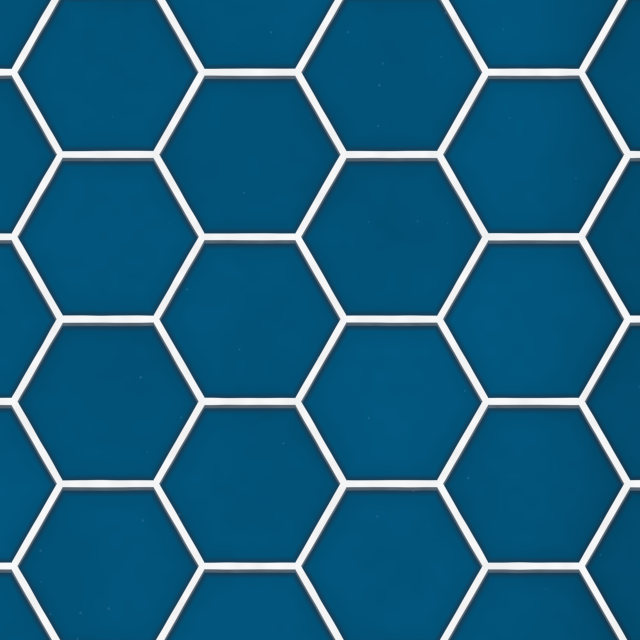
Write a WebGL 1 fragment shader that draws this pattern.

```glsl
precision highp float;
// Glossy blue flat-topped hexagon tiles with white grout and a cast shadow under each joint.

uniform vec2 u_resolution;

// Layout in canvas units; the remaining lengths are fractions of the tile height.
const vec2 ANCHOR = vec2(0.6122, 0.6300);
const vec2 TILE_SCALE = vec2(3.907, 3.888);
const vec2 LATTICE = vec2(1.7320508, 1.0);
const float GROUT_HALF = 0.0215;
const float SHADOW_DROP = 0.020;

const vec3 GLAZE = vec3(0.008, 0.330, 0.482);
const vec3 RIM = vec3(0.085, 0.245, 0.345);
const vec3 SHADOW = vec3(0.33, 0.385, 0.435);
const vec3 GROUT = vec3(0.965, 0.968, 0.972);

float hash(vec2 p) {
  return fract(sin(dot(p, vec2(127.1, 311.7))) * 43758.5453);
}

float noise(vec2 p) {
  vec2 i = floor(p);
  vec2 f = fract(p);
  f = f * f * (3.0 - 2.0 * f);
  float low = mix(hash(i), hash(i + vec2(1.0, 0.0)), f.x);
  float high = mix(hash(i + vec2(0.0, 1.0)), hash(i + vec2(1.0, 1.0)), f.x);
  return mix(low, high, f.y);
}

// Offset from the nearest tile centre, chosen from two interleaved grids.
vec2 hexLocal(vec2 p) {
  vec2 a = mod(p + 0.5 * LATTICE, LATTICE) - 0.5 * LATTICE;
  vec2 b = mod(p, LATTICE) - 0.5 * LATTICE;
  return dot(a, a) < dot(b, b) ? a : b;
}

// Distance inward from the sides of a hexagon of height 1.
float hexInset(vec2 p) {
  p = abs(p);
  return 0.5 - max(p.y, dot(p, vec2(0.8660254, 0.5)));
}

float coverage(float d, float soft) {
  return smoothstep(-soft, soft, d);
}

// Sparse pale flecks, at most one in each square cell.
float flecks(vec2 p, float soft) {
  vec2 cell = floor(p);
  vec2 spot = 0.2 + 0.6 * vec2(hash(cell + 3.1), hash(cell + 8.7));
  float radius = mix(0.015, 0.04, hash(cell + 5.3));
  float present = step(0.91, hash(cell + 1.9));
  return present * coverage(radius - length(fract(p) - spot), soft);
}

// Glaze with mottling, a tone of its own per tile and a darker rim.
vec3 glaze(vec2 p, vec2 id, float inset, float soft) {
  float tone = 1.0 + 0.05 * (hash(id) - 0.5);
  tone += 0.05 * (noise(p * 2.5) - 0.5) + 0.025 * (noise(p * 13.0) - 0.5);
  tone *= mix(0.95, 1.0, smoothstep(0.0, 0.16, inset));
  vec3 color = mix(RIM, GLAZE * tone, smoothstep(0.002, 0.040, inset));
  return mix(color, vec3(0.25, 0.48, 0.60), 0.4 * flecks(p * 5.0, soft * 5.0));
}

void main() {
  vec2 uv = gl_FragCoord.xy / u_resolution;
  vec2 p = (uv - ANCHOR) * TILE_SCALE;
  float pixel = TILE_SCALE.y / min(u_resolution.x, u_resolution.y);
  float soft = max(0.005, 0.75 * pixel);

  // Slightly uneven joints.
  vec2 local = hexLocal(p);
  vec2 id = floor((p - local) / (0.5 * LATTICE) + 0.5);
  float wobble = 0.003 * (noise(p * 9.0) - 0.5);
  float tileInset = hexInset(local) - GROUT_HALF + wobble;
  float litInset = hexInset(local + vec2(0.0, SHADOW_DROP)) - GROUT_HALF + wobble;
  float faceInset = min(tileInset, litInset);

  // Glazed face, shadow along its upper sides, then grout.
  vec3 face = glaze(p, id, faceInset, soft);
  face *= 1.0 - 0.10 * smoothstep(0.80, 1.0, uv.x);
  vec3 shadow = SHADOW * (0.94 + 0.12 * noise(p * 20.0));
  vec3 grout = GROUT * (0.97 + 0.04 * noise(p * 16.0));
  vec3 color = mix(shadow, face, coverage(litInset, soft));
  color = mix(grout, color, coverage(tileInset, soft));
  gl_FragColor = vec4(color, 1.0);
}
```
